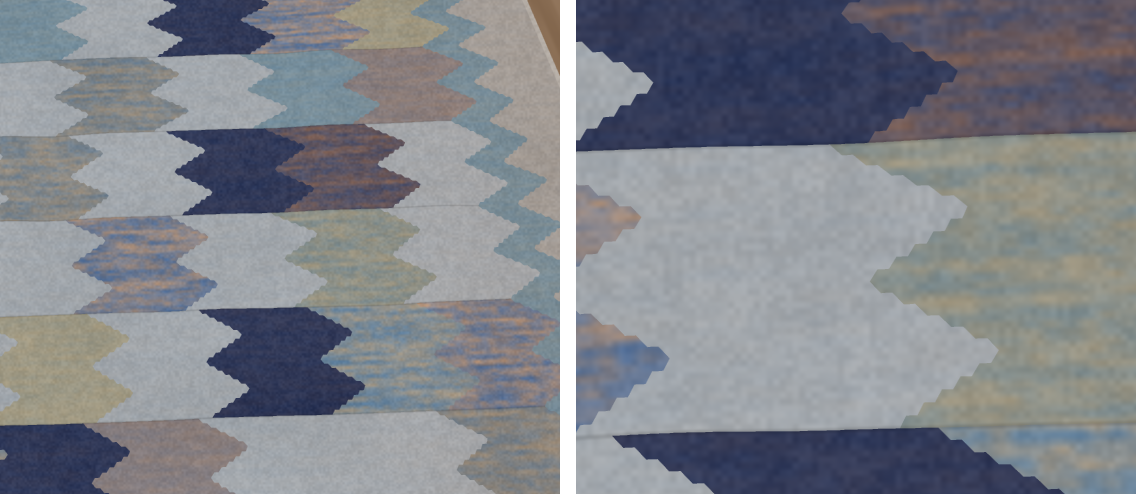
Left: the whole. Right: its middle third, enlarged.
Give the GLSL for this pattern, as a Shadertoy shader.

```glsl
// Flat-woven rug seen at an angle: rows of zigzag-sided patches beside a zigzag band.

// Perspective, in units of the canvas height, y pointing down
const float SEAM_TILT = 0.036;
const float FIRST_SEAM = 0.127;
const float ROW_SCALE = 1.168;
const float ROW_GROWTH = 1.13;
const float COLUMN_LEAN = 0.07;
const float COLUMN_SPREAD = 0.339;

// Layout across the rug
const float COLUMN_START = 0.106;
const float COLUMN_WIDTH = 0.186;
const float ODD_ROW_SHIFT = 0.022;
const float TOOTH_DEPTH = 0.070;
const float BAND_LEFT = 0.820;
const float BAND_RIGHT = 0.892;
const float RUG_EDGE = 1.057;
const float HEM_WIDTH = 0.010;

// Weave and wear
const float YARNS_PER_ROW = 24.0;
const float STAIR_STEP = 0.55;
const float EDGE_WOBBLE = 0.014;
const float SEAM_WOBBLE = 0.006;
const float SEAM_WIDTH = 0.014;
const float GRAIN = 0.055;
const int SAMPLES = 3;
const float SAMPLE_SPREAD = 1.3;

const vec3 HEM = vec3(0.70, 0.67, 0.64);
const vec3 FLOOR_WOOD = vec3(0.54, 0.43, 0.33);
const vec3 BORDER = vec3(0.62, 0.61, 0.60);
const vec3 WARM_YARN = vec3(0.16, 0.03, -0.11);

// Yarn colours; the fourth value is the strength of the mixed streaks
const int W = 0, N = 1, B = 2, G = 3, T = 4, Y = 5, R = 6, S = 7, M = 8, L = 9;
const vec4 YARNS[10] = vec4[10](
    vec4(0.63, 0.65, 0.67, 0.06),  // white
    vec4(0.19, 0.22, 0.34, 0.12),  // navy
    vec4(0.46, 0.55, 0.60, 0.15),  // blue
    vec4(0.51, 0.52, 0.52, 0.50),  // grey
    vec4(0.53, 0.49, 0.49, 0.20),  // taupe
    vec4(0.62, 0.60, 0.52, 0.15),  // straw
    vec4(0.37, 0.33, 0.37, 0.60),  // brown
    vec4(0.54, 0.56, 0.53, 0.40),  // sage
    vec4(0.50, 0.50, 0.54, 0.95),  // melange
    vec4(0.49, 0.54, 0.57, 0.70)); // blue melange

const int COLUMNS = 6;
const int ROWS = 6;
const int PATCHES[36] = int[36](
    B, B, W, N, M, Y,
    N, W, G, W, B, T,
    W, G, W, N, R, W,
    N, W, M, W, S, W,
    W, Y, W, N, L, M,
    G, N, T, W, W, G);

float hash(vec2 p) {
    vec3 q = fract(p.xyx * 0.1031);
    q += dot(q, q.yzx + 33.33);
    return fract((q.x + q.y) * q.z);
}

float noise(vec2 p) {
    vec2 i = floor(p), f = fract(p);
    f *= f * (3.0 - 2.0 * f);
    return mix(mix(hash(i), hash(i + vec2(1, 0)), f.x),
               mix(hash(i + vec2(0, 1)), hash(i + 1.0), f.x), f.y);
}

// Canvas position to rug coordinates: x across, y counted in rows
vec2 toRug(vec2 p) {
    float across = (p.x - COLUMN_LEAN * p.y) / (1.0 + COLUMN_SPREAD * p.y);
    float down = p.y + SEAM_TILT * p.x + SEAM_WOBBLE * (noise(p * vec2(9, 3)) - 0.5);
    float row = log(max((down - FIRST_SEAM) / ROW_SCALE + 1.0, 0.1)) / log(ROW_GROWTH);
    return vec2(across, row + 1.0);
}

// Two teeth per row, stepped yarn by yarn
float zigzag(float row) {
    float stepped = (floor(row * YARNS_PER_ROW) + 0.5) / YARNS_PER_ROW;
    float t = fract(2.0 * mix(row, stepped, STAIR_STEP));
    return TOOTH_DEPTH * (1.0 - abs(2.0 * t - 1.0));
}

vec3 rugColor(vec2 p) {
    vec2 rug = toRug(p);
    float grain = noise(p * 230.0) + 0.6 * noise(p * 70.0) - 0.8;
    if (rug.x > RUG_EDGE + HEM_WIDTH)
        return FLOOR_WOOD + 0.08 * (noise(vec2(rug.x * 90.0, rug.y)) - 0.5);
    if (rug.x > RUG_EDGE) return HEM + GRAIN * grain;

    // Patches, then the band and the plain border over them
    float wobble = EDGE_WOBBLE * (noise(vec2(rug.x * 7.0, rug.y * 3.0)) - 0.5);
    float edge = rug.x - zigzag(rug.y) + wobble;
    int row = clamp(int(floor(rug.y)), 0, ROWS - 1);
    float shift = ODD_ROW_SHIFT * float(row % 2);
    int column = int(floor((edge - COLUMN_START + shift) / COLUMN_WIDTH)) + 2;
    vec4 yarn = YARNS[PATCHES[row * COLUMNS + clamp(column, 0, COLUMNS - 1)]];
    if (edge > BAND_LEFT) yarn = YARNS[B];
    if (edge > BAND_RIGHT) yarn = vec4(BORDER, 0.05);

    // Streaked yarn, grain, worn patches and seams
    float streak = noise(vec2(rug.x * 16.0, rug.y * YARNS_PER_ROW)) - 0.5;
    float fleck = noise(vec2(rug.x * 90.0, rug.y * YARNS_PER_ROW * 1.5)) - 0.5;
    vec3 color = yarn.rgb + yarn.a * (WARM_YARN * (1.3 * streak + fleck) + 0.08 * streak);
    color += GRAIN * grain + 0.03 * (noise(p * 6.0) - 0.5);
    color += vec3(0.015, -0.005, -0.02) * smoothstep(0.5, 1.1, p.x);
    float seam = abs(rug.y - round(rug.y));
    float seamShade = edge < BAND_LEFT ? 0.12 : 0.0;
    return color * (1.0 - seamShade * (1.0 - smoothstep(0.0, SEAM_WIDTH, seam)));
}

void mainImage(out vec4 fragColor, in vec2 fragCoord) {
    vec3 sum = vec3(0.0);
    for (int i = 0; i < SAMPLES * SAMPLES; i++) {
        vec2 offset = (vec2(i % SAMPLES, i / SAMPLES) + 0.5) / float(SAMPLES) - 0.5;
        vec2 p = (fragCoord + SAMPLE_SPREAD * offset) / iResolution.y;
        sum += rugColor(vec2(p.x, 1.0 - p.y));
    }
    fragColor = vec4(sum / float(SAMPLES * SAMPLES), 1.0);
}
```
